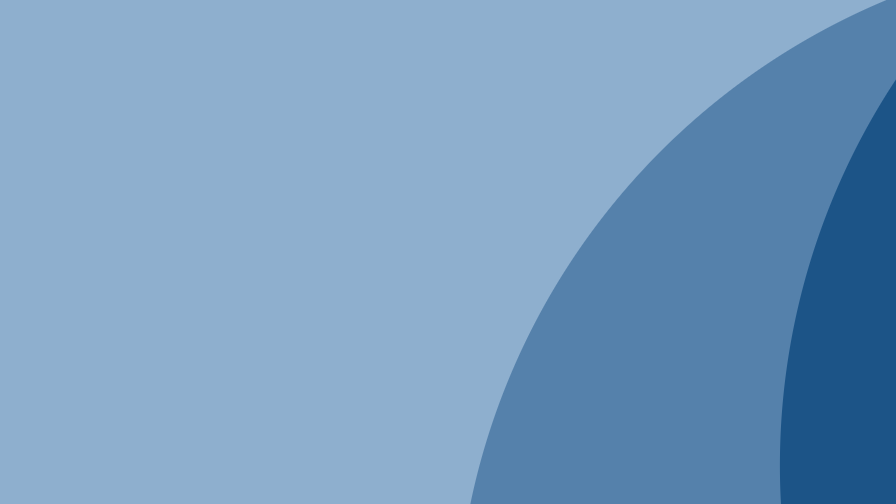
Reproduce this background procedurally as a Shadertoy shader.

```glsl
// Two large overlapping blue discs rising from the right over a pale blue ground.

const vec3 PALE_BLUE = vec3(0.558, 0.685, 0.808);
const vec3 MID_BLUE  = vec3(0.333, 0.507, 0.671);
const vec3 DEEP_BLUE = vec3(0.110, 0.329, 0.530);

// Signed distance to a circle, negative inside
float circleDistance(vec2 point, vec2 center, float radius) {
    return length(point - center) - radius;
}

// Coverage of a shape, softened over one pixel width
float coverage(float signedDistance, float pixelSize) {
    return clamp(0.5 - signedDistance / pixelSize, 0.0, 1.0);
}

// Lays a flat disc over the colour below it
vec3 paintDisc(vec3 base, vec3 discColor, vec2 point, vec2 center, float radius, float pixelSize) {
    float mask = coverage(circleDistance(point, center, radius), pixelSize);
    return mix(base, discColor, mask);
}

void mainImage(out vec4 fragColor, in vec2 fragCoord) {
    // Canvas height is one unit; x is scaled to keep a 16:9 layout
    vec2 uv = fragCoord / iResolution.xy;
    vec2 point = vec2(uv.x * 16.0 / 9.0, uv.y);
    float pixelSize = 1.0 / iResolution.y;

    // Back to front: ground, wide disc, inner disc
    vec3 color = PALE_BLUE;
    color = paintDisc(color, MID_BLUE, point, vec2(2.2938, -0.2825), 1.3896, pixelSize);
    color = paintDisc(color, DEEP_BLUE, point, vec2(2.9363, 0.0764), 1.3889, pixelSize);

    fragColor = vec4(color, 1.0);
}
```
